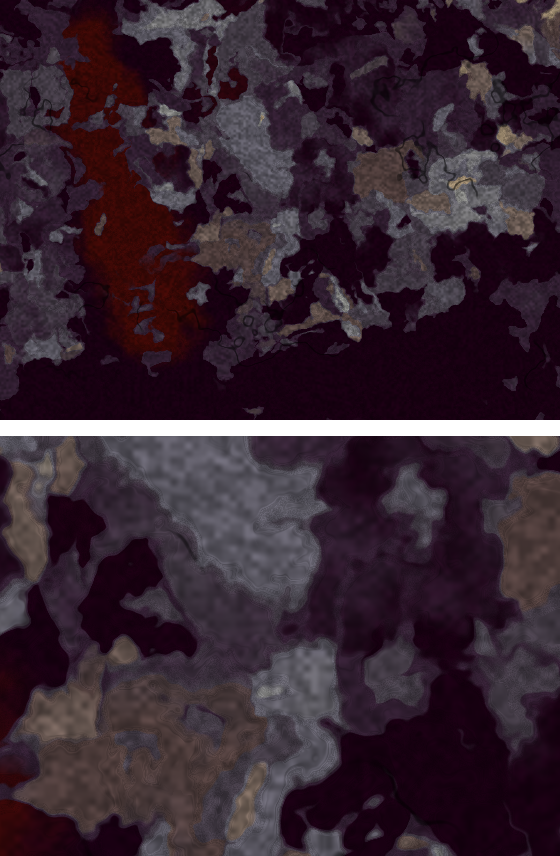
Top, the full canvas; bottom, a detail of the centre.
Give the GLSL for this texture, as a Shadertoy shader.

```glsl
// Thin section of rock between crossed polarisers: ragged grey grains in dark and rust-red ground

float hash(vec2 p) {
    return fract(sin(dot(p, vec2(127.1, 311.7))) * 43758.5453);
}

float noise(vec2 p) {
    vec2 i = floor(p), f = fract(p);
    f = f * f * (3.0 - 2.0 * f);
    return mix(mix(hash(i), hash(i + vec2(1, 0)), f.x),
               mix(hash(i + vec2(0, 1)), hash(i + vec2(1, 1)), f.x), f.y);
}

float fbm(vec2 p) {
    float sum = 0.0, amp = 0.5;
    for (int i = 0; i < 5; i++) {
        sum += amp * noise(p);
        p = mat2(1.6, 1.2, -1.2, 1.6) * p + 7.3;
        amp *= 0.55;
    }
    return sum;
}

float spot(vec2 p, vec2 centre, vec2 radius) {
    vec2 d = (p - centre) / radius;
    return exp(-dot(d, d));
}

// Broad zones where pale minerals gather
float paleZone(vec2 p) {
    float z = 0.78 * spot(p, vec2(1.10, 0.58), vec2(0.27, 0.30));
    z += 0.62 * spot(p, vec2(0.03, 0.45), vec2(0.19, 0.48));
    z += 0.85 * spot(p, vec2(0.66, 0.82), vec2(0.07, 0.26));
    z += 0.85 * spot(p, vec2(0.40, 0.66), vec2(0.09, 0.12));
    z += 0.90 * spot(p, vec2(0.43, 0.98), vec2(0.12, 0.08));
    z += 0.80 * spot(p, vec2(0.84, 0.27), vec2(0.11, 0.10));
    z += 0.48 * spot(p, vec2(0.58, 0.42), vec2(0.14, 0.20));
    z += 0.55 * spot(p, vec2(1.28, 0.98), vec2(0.20, 0.14));
    z -= 0.50 * spot(p, vec2(1.02, 0.15), vec2(0.17, 0.12));
    return z;
}

// Distance to the diagonal rust-coloured band
float bandDistance(vec2 p) {
    vec2 a = vec2(0.20, 0.87), b = vec2(0.40, 0.22);
    float t = clamp(dot(p - a, b - a) / dot(b - a, b - a), 0.0, 1.0);
    return length(p - mix(a, b, t));
}

// Soft-edged cells: x = tone, y = random orientation, z = coverage
vec3 grains(vec2 p, float scale, float spread, float density) {
    vec2 q = p * scale, cell = floor(q);
    vec3 sum = vec3(0);
    float total = 0.0;
    for (int y = -1; y <= 1; y++)
    for (int x = -1; x <= 1; x++) {
        vec2 id = cell + vec2(x, y);
        vec2 site = id + 0.1 + 0.8 * vec2(hash(id + scale), hash(id + scale + 41.0));
        vec2 home = site / scale;
        float tone = 0.72 * paleZone(home) + spread * (hash(id + 17.0 + scale) - 0.5) + 0.06;
        float present = step(hash(id + 73.0), density * 2.0 * noise(home * 6.0));
        float w = exp(-length(q - site) * 320.0 / scale);
        sum += w * vec3(tone, hash(id + 5.0), present);
        total += w;
    }
    return sum / total;
}

void mainImage(out vec4 fragColor, in vec2 fragCoord) {
    vec2 p = fragCoord / iResolution.y;

    // Ragged, scalloped boundaries
    vec2 q = p + 0.13 * (vec2(fbm(p * 9.0), fbm(p * 9.0 + 31.0)) - 0.48);
    q += 0.012 * (vec2(noise(p * 55.0), noise(p * 55.0 + 19.0)) - 0.5);

    // Coarse grains, partly replaced by finer ones
    vec3 grain = grains(q, 6.0, 0.42, 9.0);
    vec3 medium = grains(q, 14.0, 0.58, 0.38);
    vec3 small = grains(q, 32.0, 0.80, 0.20);
    grain = mix(grain, medium, medium.z);
    grain = mix(grain, small, small.z);
    float tone = grain.x + 0.14 * (fbm(p * 14.0 + 3.0) - 0.48);

    // Dark ground, stained red along the band
    float rust = 1.0 - smoothstep(0.06, 0.13, bandDistance(q));
    rust = max(rust, 0.6 * spot(q, vec2(0.55, 0.82), vec2(0.09, 0.15)));
    rust *= 0.6 + 0.8 * fbm(p * 7.0);
    vec3 col = mix(vec3(0.09, 0.0, 0.065), vec3(0.22, 0.03, 0.02), clamp(rust, 0.0, 1.0));

    // Interference greys
    col = mix(col, vec3(0.18, 0.11, 0.18), smoothstep(0.22, 0.30, tone));
    col = mix(col, vec3(0.25, 0.22, 0.26), smoothstep(0.35, 0.45, tone));
    col = mix(col, vec3(0.34, 0.33, 0.37), smoothstep(0.50, 0.62, tone));
    col = mix(col, vec3(0.49, 0.49, 0.48), smoothstep(0.68, 0.84, tone));

    // Some grains lean to tan
    float lean = grain.y + 0.5 * spot(p, vec2(1.28, 0.98), vec2(0.22, 0.18));
    float warm = smoothstep(0.72, 0.85, lean) * smoothstep(0.35, 0.5, tone);
    col *= mix(vec3(1), vec3(1.16, 1.02, 0.84), warm);

    // Cleavage streaks along each grain, then fine speckle
    float angle = grain.y * 6.28;
    vec2 along = mat2(cos(angle), -sin(angle), sin(angle), cos(angle)) * p;
    col *= 0.86 + 0.28 * noise(along * vec2(35.0, 150.0));
    col *= 0.80 + 0.40 * noise(p * 170.0);

    // Thin dark cracks
    float crack = 1.0 - smoothstep(0.002, 0.012, abs(fbm(p * 4.0 + 12.0) - 0.5));
    col *= 1.0 - 0.5 * crack * smoothstep(0.5, 0.65, noise(p * 8.0));

    fragColor = vec4(col, 1.0);
}
```
